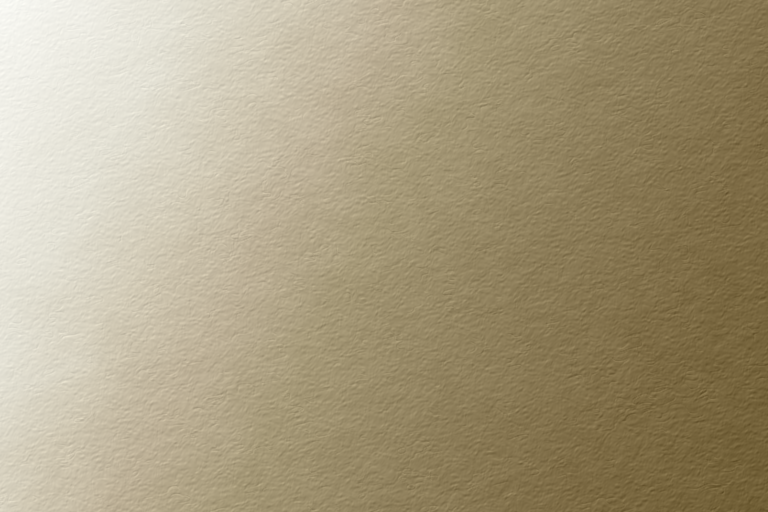
A WebGL 1 fragment shader for this texture:

```glsl
precision highp float;
// Fine-grained leather or paper in warm khaki, lit from the upper left.
// A tilted tonal ramp gives the broad sheen; a warped height field of
// small pebbles and short nicks is embossed over it by a slope along the light.
uniform vec2 u_resolution;

float hash(vec2 p) {
  vec3 q = fract(p.xyx * 0.1031);
  q += dot(q, q.yzx + 33.33);
  return fract((q.x + q.y) * q.z);
}

float noise(vec2 p) {
  vec2 i = floor(p);
  vec2 f = fract(p);
  f = f * f * (3.0 - 2.0 * f);
  float low = mix(hash(i), hash(i + vec2(1.0, 0.0)), f.x);
  float high = mix(hash(i + vec2(0.0, 1.0)), hash(i + 1.0), f.x);
  return mix(low, high, f.y);
}

vec2 rotate(vec2 p, float angle) {
  float c = cos(angle);
  float s = sin(angle);
  return vec2(c * p.x + s * p.y, c * p.y - s * p.x);
}

// Height of the surface: pebbles, fine tooth and short scattered nicks
float surface(vec2 p) {
  vec2 warp = vec2(noise(p * 47.0 + 7.0), noise(p * 47.0 + 53.0)) - 0.5;
  vec2 q = rotate(p + warp * 0.006, 0.25);
  float pebbles = noise(q * vec2(115.0, 190.0) + 20.0);
  float tooth = noise(rotate(q, 0.6) * vec2(190.0, 270.0) + 90.0);
  float fold = abs(noise(q * vec2(62.0, 125.0) + 140.0) - 0.5);
  float nick = 1.0 - smoothstep(0.0, 0.2, fold);
  float sparse = smoothstep(0.5, 0.85, noise(p * 41.0 + 11.0));
  return pebbles + 0.6 * tooth - 0.5 * nick * sparse;
}

float ramp(float from, float to, float s) {
  return clamp((s - from) / (to - from), 0.0, 1.0);
}

// Sheen from near white through khaki to olive brown
vec3 sheen(float s) {
  vec3 c = mix(vec3(0.97, 0.97, 0.95), vec3(0.89, 0.88, 0.83), ramp(-0.17, 0.07, s));
  c = mix(c, vec3(0.82, 0.79, 0.71), ramp(0.07, 0.20, s));
  c = mix(c, vec3(0.74, 0.69, 0.59), ramp(0.20, 0.33, s));
  c = mix(c, vec3(0.65, 0.60, 0.47), ramp(0.33, 0.47, s));
  c = mix(c, vec3(0.56, 0.50, 0.36), ramp(0.47, 0.68, s));
  c = mix(c, vec3(0.49, 0.42, 0.27), ramp(0.68, 0.90, s));
  return mix(c, vec3(0.44, 0.37, 0.21), ramp(0.90, 1.17, s));
}

void main() {
  vec2 uv = gl_FragCoord.xy / u_resolution;
  vec2 p = gl_FragCoord.xy / u_resolution.y;

  // Broad light, faintly uneven
  float mottle = noise(p * 7.0 + 3.0) + 0.7 * noise(rotate(p, 0.4) * vec2(15.0, 24.0)) - 0.85;
  float s = uv.x + 0.35 * (0.5 - uv.y) + 0.03 * mottle;
  vec3 color = sheen(s);

  // Soft blotches between the grain and the broad light
  float blotch = noise(rotate(p, 0.3) * vec2(32.0, 55.0) + 70.0) - 0.5;
  color += 0.022 * blotch * smoothstep(-0.1, 0.3, s);

  // Emboss: height difference along the light, softer in the highlight
  vec2 toLight = vec2(-0.0014, 0.0027);
  float slope = surface(p - toLight * 0.5) - surface(p + toLight * 0.5);
  float contrast = mix(0.035, 0.075, smoothstep(-0.1, 0.35, s));
  color += slope * contrast * vec3(1.0, 0.98, 0.9);

  gl_FragColor = vec4(clamp(color, 0.0, 1.0), 1.0);
}
```
